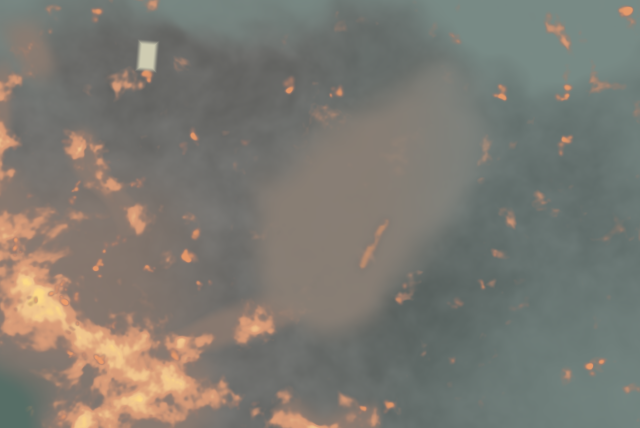
This texture is drawn by a WebGL 2 fragment shader. Its source:

```glsl
#version 300 es
precision highp float;
uniform vec2 u_resolution;
out vec4 fragColor;

float hash(vec2 p) {
  vec3 q = fract(vec3(p.xyx) * 0.1031);
  q += dot(q, q.yzx + 33.33);
  return fract((q.x + q.y) * q.z);
}

float noise(vec2 p) {
  vec2 i = floor(p), f = fract(p);
  f = f * f * (3.0 - 2.0 * f);
  return mix(mix(hash(i), hash(i + vec2(1, 0)), f.x),
             mix(hash(i + vec2(0, 1)), hash(i + vec2(1, 1)), f.x), f.y);
}

float fbm(vec2 p, int octaves) {
  float sum = 0.0, amp = 0.5, total = 0.0;
  for (int i = 0; i < octaves; i++) {
    sum += amp * noise(p);
    total += amp;
    p = mat2(1.6, 1.2, -1.2, 1.6) * p + 7.3;
    amp *= 0.5;
  }
  return sum / total;
}

// Soft round puff, 1 at its centre
float puff(vec2 p, vec2 centre, vec2 radius) {
  vec2 d = (p - centre) / radius;
  return exp(-dot(d, d));
}

// Soft band around the segment a-b
float band(vec2 p, vec2 a, vec2 b, float width) {
  vec2 ab = b - a;
  float t = clamp(dot(p - a, ab) / dot(ab, ab), 0.0, 1.0);
  float d = length(p - a - ab * t) / width;
  return exp(-d * d);
}

// Scattered clusters of small blurred grains
float embers(vec2 p, float cells, float chance, float seed) {
  vec2 q = p * cells, base = floor(q);
  float glow = 0.0;
  for (int k = 0; k < 9; k++) {
    vec2 id = base + vec2(k % 3 - 1, k / 3 - 1);
    vec2 key = id + seed;
    if (hash(key) > chance) continue;
    vec2 centre = id + 0.2 + 0.6 * vec2(hash(key + 11.7), hash(key + 23.1));
    float angle = mix(0.0, 1.4, hash(key + 31.9));
    float strength = mix(0.12, 0.75, pow(hash(key + 47.3), 1.5));
    float spread = mix(0.05, 0.4, hash(key + 53.1));
    for (int j = 0; j < 7; j++) {
      vec2 r = vec2(hash(key * 3.1 + float(j) * 5.7), hash(key * 2.3 + float(j) * 9.1)) - 0.5;
      vec2 along = vec2(cos(angle), sin(angle));
      vec2 grain = centre + 1.6 * spread * r.x * along + 0.2 * r.y * vec2(-along.y, along.x);
      float size = mix(0.04, 0.075, hash(key + float(j) * 3.3));
      glow += strength * puff(q, grain, vec2(size));
    }
  }
  return 1.0 - exp(-1.3 * glow);
}

vec3 fireColour(float heat) {
  vec3 c = mix(vec3(0.62, 0.49, 0.43), vec3(0.85, 0.61, 0.47), smoothstep(0.1, 0.52, heat));
  c = mix(c, vec3(0.94, 0.77, 0.55), smoothstep(0.5, 0.85, heat));
  return mix(c, vec3(0.99, 0.85, 0.52), smoothstep(0.85, 1.1, heat));
}

void main() {
  vec2 p = gl_FragCoord.xy / u_resolution.y;
  vec2 drift = vec2(fbm(p * 6.0, 2), fbm(p * 6.0 + 19.0, 2)) - 0.5;
  vec2 w = p + 0.11 * drift;
  float haze = fbm(p * 3.5 + 0.7 * drift, 4);
  float soot = fbm(p * 24.0 + drift, 3);

  // Charred ground, warm on the left and cooler on the right
  vec3 col = mix(vec3(0.425, 0.425, 0.415), vec3(0.39, 0.435, 0.425), smoothstep(0.5, 1.3, w.x));
  col += 0.06 * (soot - 0.5) + 0.08 * (haze - 0.5);
  col -= 0.05 * puff(w, vec2(0.97, 0.26), vec2(0.22, 0.2));

  // Teal smoke along the top and right
  float teal = 0.85 * smoothstep(0.8, 1.08, w.y + 0.5 * (haze - 0.5));
  teal += 0.9 * puff(w, vec2(1.32, 0.92), vec2(0.24, 0.16));
  teal += 0.75 * puff(w, vec2(1.5, 0.08), vec2(0.4, 0.24));
  teal += 0.5 * puff(w, vec2(1.52, 0.62), vec2(0.1, 0.2));
  col = mix(col, vec3(0.475, 0.545, 0.525), clamp(teal, 0.0, 0.95));

  // Main fire front and its branches
  float front = band(w, vec2(-0.02, 0.50), vec2(0.14, 0.26), 0.13);
  front = max(front, band(w, vec2(0.14, 0.26), vec2(0.42, 0.10), 0.11));
  front = max(front, 0.9 * band(w, vec2(0.38, 0.18), vec2(0.68, 0.27), 0.05));
  front = max(front, 0.9 * band(w, vec2(0.17, 0.68), vec2(0.28, 0.48), 0.05));
  front = max(front, 0.8 * puff(w, vec2(0.07, 0.87), vec2(0.07, 0.08)));
  front = max(front, puff(w, vec2(0.0, 0.72), vec2(0.035, 0.1)));
  front = max(front, 0.85 * band(w, vec2(0.68, 0.01), vec2(0.85, 0.03), 0.035));
  front = max(front, 0.8 * band(w, vec2(0.18, 0.02), vec2(0.42, 0.03), 0.08));
  float core = puff(w, vec2(0.14, 0.27), vec2(0.08, 0.09)) + 0.6 * puff(w, vec2(0.42, 0.14), vec2(0.07, 0.08));

  // Warm veil of lit smoke, then lumpy flames within it
  float veil = max(front, 0.75 * puff(w, vec2(0.2, 0.3), vec2(0.33, 0.36)));
  col = mix(col, vec3(0.56, 0.485, 0.44), 0.8 * smoothstep(0.12, 0.75, veil));
  float flame = 0.6 * fbm(p * 30.0 + 1.5 * drift, 3) + 0.4 * noise(p * 15.0 + drift + 5.0);
  float heat = 0.8 * front + 0.3 * core + 2.2 * (flame - 0.5) - 0.4;
  col = mix(col, fireColour(heat), smoothstep(-0.05, 0.4, heat));

  // Ember clusters, denser beside the front
  vec2 e = p + 0.006 * (vec2(noise(p * 50.0), noise(p * 50.0 + 9.0)) - 0.5);
  float near = smoothstep(0.85, 0.3, p.x) * smoothstep(0.85, 0.5, p.y);
  float glow = embers(e, 8.0, 0.3, 3.0);
  glow = max(glow, near * embers(e, 10.0, 0.65, 61.0));
  glow = max(glow, puff(w, vec2(1.12, 0.27), vec2(0.08, 0.22)) * embers(e, 11.0, 0.85, 97.0));
  glow = max(glow, 0.75 * band(e, vec2(0.84, 0.37), vec2(0.9, 0.48), 0.014) * smoothstep(0.25, 0.6, flame));
  vec3 emberColour = mix(vec3(0.66, 0.48, 0.42), vec3(0.94, 0.61, 0.41), smoothstep(0.35, 0.85, glow));
  col = mix(col, emberColour, 0.9 * smoothstep(0.05, 0.8, glow));

  // Pale smoke plume drifting over the middle, thin enough to show embers
  float plume = puff(w, vec2(0.77, 0.48), vec2(0.18, 0.19));
  plume += 0.85 * puff(w, vec2(1.0, 0.66), vec2(0.18, 0.22));
  plume += 0.55 * puff(w, vec2(0.78, 0.28), vec2(0.12, 0.12));
  plume *= 0.75 + 0.5 * haze;
  vec3 plumeColour = mix(vec3(0.545, 0.50, 0.46), vec3(0.50, 0.515, 0.495), smoothstep(0.85, 1.15, p.x));
  col = mix(col, plumeColour, 0.9 * smoothstep(0.2, 0.85, plume) * (1.0 - 0.7 * glow));

  // Shaded lower corner
  col = mix(col, vec3(0.34, 0.43, 0.40), smoothstep(0.2, 0.8, puff(w, vec2(-0.03, 0.0), vec2(0.16, 0.2))));

  // Pale tilted slab
  vec2 slab = mat2(0.996, 0.087, -0.087, 0.996) * (p - vec2(0.344, 0.869));
  vec2 edge = abs(slab) - vec2(0.019, 0.031);
  col = mix(col, vec3(0.81, 0.80, 0.70), 1.0 - smoothstep(-0.006, 0.008, max(edge.x, edge.y)));

  fragColor = vec4(clamp(col, 0.0, 1.0), 1.0);
}
```
